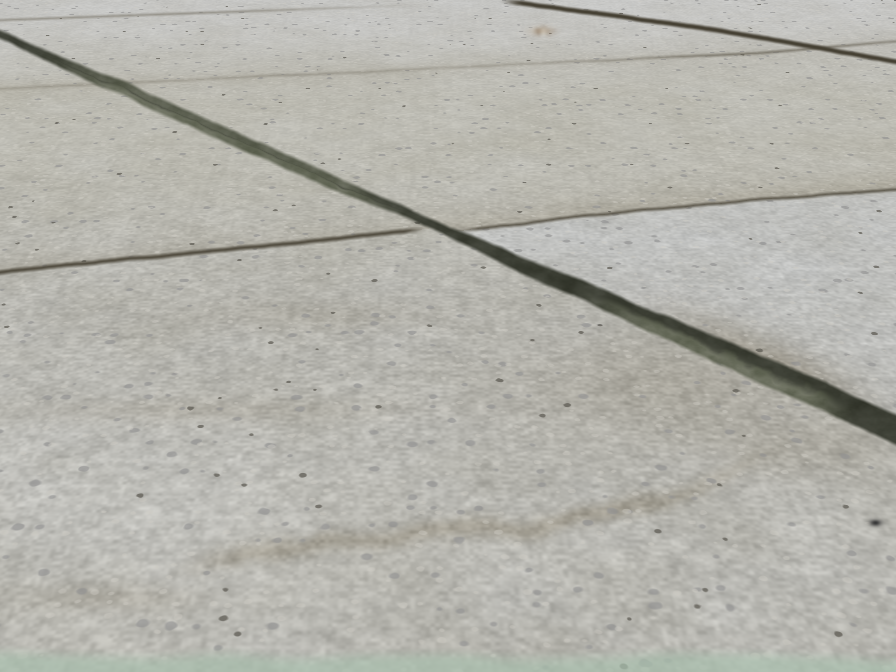
Write a WebGL 1 fragment shader that draws this texture.

```glsl
precision highp float;
// Weathered concrete paving seen at a low angle, with mossy joints between slabs.
// Joints are soft line distances; grain, chips and stains come from value noise
// and jittered cells laid on a perspective ground plane.
uniform vec2 u_resolution;

float hash(vec2 p) {
  return fract(sin(dot(p, vec2(127.1, 311.7))) * 43758.5453);
}

float noise(vec2 p) {
  vec2 i = floor(p), f = fract(p);
  f = f * f * (3.0 - 2.0 * f);
  return mix(mix(hash(i), hash(i + vec2(1, 0)), f.x),
             mix(hash(i + vec2(0, 1)), hash(i + vec2(1, 1)), f.x), f.y);
}

float fbm(vec2 p) {
  float sum = 0.0, amp = 0.5;
  for (int i = 0; i < 4; i++) {
    sum += amp * noise(p);
    p = p * 2.03 + 17.3;
    amp *= 0.5;
  }
  return sum / 0.9375;
}

// Soft band around zero: 1 inside half width w, fading over s
float band(float d, float w, float s) {
  return 1.0 - smoothstep(w - s, w + s, abs(d));
}

// Signed height above the line through a and b
float above(vec2 p, vec2 a, vec2 b) {
  return p.y - mix(a.y, b.y, (p.x - a.x) / (b.x - a.x));
}

// Soft elliptical patch
float patchAt(vec2 p, vec2 c, vec2 r) {
  vec2 d = (p - c) / r;
  return exp(-dot(d, d));
}

// Irregular chips, one in some of the jittered cells
float chips(vec2 g, float share) {
  vec2 id = floor(g);
  vec2 jitter = vec2(hash(id + 3.1), hash(id + 8.7)) * 0.4 + 0.3;
  vec2 d = fract(g) - jitter;
  float r = length(d * vec2(1.0, 1.2)) + 0.12 * (noise(g * 4.0) - 0.5);
  float size = 0.12 + 0.15 * hash(id + 5.3);
  return (1.0 - smoothstep(size - 0.08, size + 0.08, r)) * step(1.0 - share, hash(id));
}

void main() {
  vec2 p = gl_FragCoord.xy / u_resolution.y;
  vec2 ground = vec2(p.x - 0.6, 1.0) / (1.6 - p.y);
  float nearness = 1.0 - smoothstep(0.35, 1.0, p.y);
  float wobble = (fbm(p * vec2(22.0, 9.0)) - 0.5) * 0.008;

  // Heights relative to the joints
  float diag = p.y - (0.948 - 0.44 * p.x) + wobble;
  float leftCross = above(p, vec2(0.0, 0.595), vec2(0.608, 0.656)) + wobble * 0.5;
  float rightCross = above(p, vec2(0.68, 0.655), vec2(1.333, 0.717)) + wobble * 0.5
                   - 0.006 * sin((p.x - 0.68) * 4.8);
  float farCross = above(p, vec2(0.0, 0.868), vec2(1.198, 0.924)) + wobble * 0.3
                 - 0.008 * smoothstep(1.1, 1.35, p.x);
  float topLeft = above(p, vec2(0.0, 0.970), vec2(0.694, 0.995));
  float topRight = above(p, vec2(0.759, 0.997), vec2(1.333, 0.908)) + wobble * 0.4
                 - 0.005 * sin((p.x - 0.759) * 5.4);
  float rightSide = smoothstep(-0.01, 0.01, diag);

  // Slab tones
  vec3 col = mix(vec3(0.715, 0.712, 0.688), vec3(0.735, 0.73, 0.695), smoothstep(0.5, 0.8, p.y));
  col = mix(col, vec3(0.775, 0.775, 0.765), smoothstep(0.84, 1.0, p.y));
  float rightSlab = rightSide * (1.0 - smoothstep(-0.01, 0.01, rightCross));
  col = mix(col, vec3(0.745, 0.748, 0.738), rightSlab);
  col += 0.02 * patchAt(p, vec2(0.2, 0.2), vec2(0.5, 0.25));

  // Broad mottling and grain
  float mottle = fbm(ground * vec2(9.0, 22.0));
  col += (mottle - 0.5) * vec3(0.05, 0.055, 0.07);
  float grain = noise(ground * vec2(115.0, 270.0)) + noise(ground * vec2(210.0, 430.0) + 9.0) - 1.0;
  col += grain * mix(0.028, 0.075, nearness);
  col += (fbm(ground * vec2(45.0, 110.0) + 31.0) - 0.5) * mix(0.04, 0.10, nearness);

  // Brown stains
  float x = p.x - 0.6;
  float ripple = p.y - (0.2 + 0.07 * x + 0.55 * x * x * x) + (fbm(p * 14.0) - 0.5) * 0.03;
  float stain = exp(-ripple * ripple / 0.00025) * smoothstep(0.22, 0.4, p.x)
              * (1.0 - smoothstep(0.95, 1.2, p.x)) * 0.9;
  stain += 0.5 * patchAt(p, vec2(0.16, 0.11), vec2(0.14, 0.022));
  stain += 0.45 * patchAt(p, vec2(0.32, 0.39), vec2(0.3, 0.02));
  stain += 0.55 * patchAt(p, vec2(1.0, 0.43), vec2(0.26, 0.08));
  stain += 0.4 * patchAt(p, vec2(1.2, 0.33), vec2(0.16, 0.05));
  stain += 0.35 * patchAt(p, vec2(0.47, 0.53), vec2(0.22, 0.025));
  stain += 1.1 * rightSlab * patchAt(vec2(p.x, diag), vec2(1.14, 0.02), vec2(0.16, 0.035));
  stain += 0.8 * rightSide * exp(-max(rightCross, 0.0) / 0.022) * step(0.0, rightCross);
  stain += 0.5 * (1.0 - rightSide) * exp(-max(leftCross, 0.0) / 0.02) * step(0.0, leftCross);
  stain += 0.35 * exp(-abs(farCross) / 0.012);
  col -= vec3(0.085, 0.1, 0.125) * stain * (0.55 + 0.8 * mottle);

  // Embedded chips: blue grey, pale and dark
  col = mix(col, vec3(0.57, 0.57, 0.57), 0.65 * chips(ground * vec2(42.0, 85.0), 0.16));
  col = mix(col, vec3(0.81, 0.80, 0.77), 0.45 * chips(ground * vec2(58.0, 120.0) + 7.4, 0.22));
  col = mix(col, vec3(0.37, 0.36, 0.33), 0.75 * chips(ground * vec2(60.0, 110.0) + 41.2, 0.022));
  col = mix(col, vec3(0.22), patchAt(p, vec2(1.303, 0.222), vec2(0.009, 0.005)));

  // Thin cross joints
  vec3 dirt = vec3(0.30, 0.28, 0.23);
  float leftMask = 1.0 - smoothstep(0.6, 0.64, p.x);
  col = mix(col, dirt, 0.95 * band(leftCross, 0.003, 0.0035) * leftMask);
  col = mix(col, dirt, 0.8 * band(rightCross, 0.0022, 0.003) * smoothstep(0.67, 0.72, p.x));
  float farStrength = mix(0.3, 0.8, smoothstep(0.8, 1.15, p.x)) * (0.6 + 0.5 * noise(p * 18.0));
  col = mix(col, dirt + 0.08, farStrength * band(farCross, 0.0017, 0.003));
  col = mix(col, dirt + 0.14, 0.6 * band(topLeft, 0.0015, 0.003) * (1.0 - smoothstep(0.3, 0.7, p.x)));
  col = mix(col, dirt - 0.03, band(topRight, 0.0035, 0.003) * smoothstep(0.74, 0.78, p.x));

  // Wide diagonal joint: dark crack with a mossy lower face
  float halfWidth = mix(0.006, 0.011, smoothstep(0.0, 0.2, p.x));
  halfWidth -= 0.004 * patchAt(p, vec2(0.63, 0.67), vec2(0.1, 0.1));
  halfWidth += 0.011 * smoothstep(0.65, 1.25, p.x);
  float across = diag / halfWidth;
  float mossNoise = fbm(p * vec2(45.0, 65.0));
  vec3 moss = mix(vec3(0.31, 0.33, 0.26), vec3(0.51, 0.52, 0.46), mossNoise);
  float mossy = max(smoothstep(0.02, 0.2, p.x) * (1.0 - smoothstep(0.5, 0.63, p.x)),
                    smoothstep(0.84, 0.98, p.x) * (1.0 - smoothstep(1.2, 1.28, p.x)));
  float lowerFace = 1.0 - smoothstep(-0.35, 0.35, across + (mossNoise - 0.5));
  float upperFace = smoothstep(-0.4, 0.2, across) * (1.0 - smoothstep(0.5, 0.65, p.x));
  vec3 crack = vec3(0.17, 0.18, 0.14) + 0.13 * mossNoise;
  crack = mix(crack, moss, mossy * max(lowerFace, 0.75 * upperFace));
  col = mix(col, crack, band(diag, halfWidth, 0.004));

  // Small dry scrap and green tint along the lower edge
  float scrap = patchAt(p, vec2(0.806, 0.954), vec2(0.017, 0.007));
  col = mix(col, mix(vec3(0.52, 0.43, 0.33), vec3(0.83, 0.79, 0.72), noise(p * 110.0)), 0.8 * scrap);
  float fringe = 1.0 - smoothstep(0.005, 0.035, p.y + 0.02 * (noise(p * 9.0) - 0.5));
  col = mix(col, vec3(0.66, 0.75, 0.68), 0.7 * fringe);

  gl_FragColor = vec4(clamp(col, 0.0, 1.0), 1.0);
}
```
